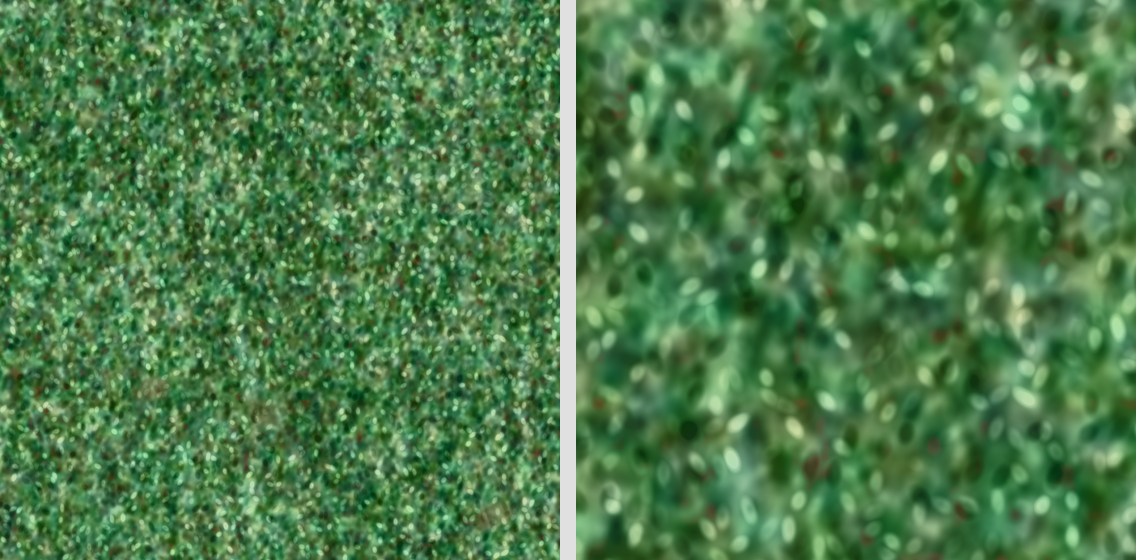
Left: the whole. Right: its middle third, enlarged.
Give the GLSL for this texture, as a WebGL 1 fragment shader.

```glsl
precision highp float;
// Short green turf seen from above: bright and dark blade flecks over layered
// value noise, with faint upright rows. The summed tone, roughly a normal
// deviate, picks from a green ramp; slow noise then shifts the hue.
uniform vec2 u_resolution;

float hash(vec2 p) {
  vec3 q = fract(vec3(p.xyx) * 0.1031);
  q += dot(q, q.yzx + 33.33);
  return fract((q.x + q.y) * q.z);
}

// Smooth value noise, centred on zero and scaled to unit deviation.
float noise(vec2 p) {
  vec2 i = floor(p), f = fract(p);
  f = f * f * (3.0 - 2.0 * f);
  float low = mix(hash(i), hash(i + vec2(1.0, 0.0)), f.x);
  float high = mix(hash(i + vec2(0.0, 1.0)), hash(i + 1.0), f.x);
  return (mix(low, high, f.y) - 0.5) / 0.2145;
}

vec2 rotate(vec2 p, float angle) {
  float c = cos(angle), s = sin(angle);
  return vec2(c * p.x - s * p.y, s * p.x + c * p.y);
}

// Soft oval blade tips, one per jittered cell, each of its own strength.
float flecks(vec2 p, float seed) {
  vec2 cell = floor(p);
  float strongest = 0.0;
  for (int y = -1; y <= 1; y++) {
    for (int x = -1; x <= 1; x++) {
      vec2 id = cell + vec2(float(x), float(y));
      vec2 key = id + seed;
      vec2 jitter = vec2(hash(key + 11.3), hash(key + 47.9)) - 0.5;
      vec2 offset = rotate(p - id - 0.5 - 0.75 * jitter, 2.4 * (hash(key + 83.1) - 0.5));
      vec2 radius = vec2(0.36, 0.46 + 0.2 * hash(key + 5.7));
      float strength = hash(key + 29.5);
      float oval = 1.0 - smoothstep(0.35, 1.05, length(offset / radius));
      strongest = max(strongest, strength * strength * oval);
    }
  }
  return strongest;
}

// Rare worn patches where dry soil shows through.
float wornPatches(vec2 uv) {
  vec2 p = uv * 5.0;
  vec2 cell = floor(p);
  vec2 centre = 0.3 + 0.4 * vec2(hash(cell + 61.0), hash(cell + 92.0));
  float d = length((fract(p) - centre) * vec2(0.85, 1.2));
  d += 0.035 * noise(uv * 45.0 + 15.0);
  return step(0.82, hash(cell + 137.0)) * (1.0 - smoothstep(0.04, 0.2, d));
}

// Green ramp, its stops placed at the deviates of each shade's share.
vec3 turfColor(float tone) {
  vec3 color = mix(vec3(0.06, 0.20, 0.07), vec3(0.11, 0.28, 0.11), smoothstep(-2.7, -1.7, tone));
  color = mix(color, vec3(0.18, 0.38, 0.19), clamp((tone + 1.70) / 0.86, 0.0, 1.0));
  color = mix(color, vec3(0.26, 0.46, 0.26), clamp((tone + 0.84) / 0.69, 0.0, 1.0));
  color = mix(color, vec3(0.35, 0.54, 0.35), clamp((tone + 0.15) / 0.60, 0.0, 1.0));
  color = mix(color, vec3(0.44, 0.64, 0.43), clamp((tone - 0.45) / 0.61, 0.0, 1.0));
  color = mix(color, vec3(0.58, 0.76, 0.55), clamp((tone - 1.06) / 0.75, 0.0, 1.0));
  return mix(color, vec3(0.72, 0.87, 0.66), smoothstep(1.81, 3.0, tone));
}

void main() {
  vec2 uv = gl_FragCoord.xy / u_resolution;

  // Grain of the pile: blades, fine detail and broad unevenness.
  float tone = 0.60 * noise(uv * vec2(84.0, 68.0) + 7.0);
  tone += 0.42 * noise(rotate(uv, 0.35) * vec2(140.0, 118.0) + 210.0);
  tone += 0.20 * noise(uv * 13.0 + 31.0);

  // Faint broken rows running up the canvas.
  float row = uv.x * 18.0 + 0.5 * uv.y + 0.12 * noise(uv * vec2(9.0, 14.0) + 73.0);
  float rowFade = 0.32 + 0.12 * noise(uv * vec2(15.0, 9.0) + 120.0);
  tone += rowFade * cos(6.2832 * row);

  // Lit tips and shadowed gaps.
  tone += 2.3 * (flecks(uv * vec2(66.0, 62.0), 3.0) - 0.14);
  tone -= 1.5 * (flecks(uv * vec2(60.0, 52.0) + 0.4, 170.0) - 0.14);

  // Hue drift between warm and cool, vivid and dusty.
  vec3 color = turfColor(tone);
  float warmth = noise(uv * vec2(62.0, 54.0) + 310.0);
  float vividness = noise(uv * 48.0 + 405.0);
  color += 0.022 * warmth * vec3(1.0, -0.1, -0.9);
  color += 0.024 * vividness * vec3(-1.0, 0.25, -0.6);

  // Brown specks in the shadows and worn soil.
  float speck = smoothstep(0.9, 1.9, noise(uv * 75.0 + 520.0)) * (1.0 - smoothstep(-1.2, 0.2, tone));
  color += speck * vec3(0.12, -0.03, 0.01);
  vec3 soil = vec3(0.50, 0.52, 0.35) + 0.05 * tone;
  color = mix(color, soil, 0.7 * wornPatches(uv));

  gl_FragColor = vec4(clamp(color, 0.0, 1.0), 1.0);
}
```
